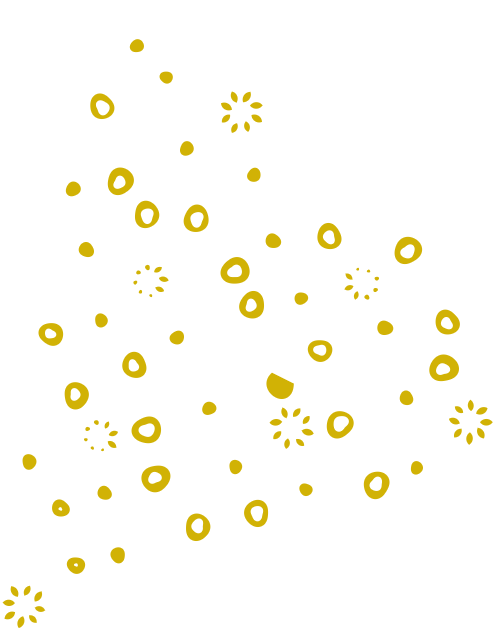
Reproduce this pattern procedurally as a Shadertoy shader.

```glsl
// Hand-drawn mustard rings, dots and petal rosettes scattered over a white kite shape.

const vec3 PAPER = vec3(1.0);
const vec3 MUSTARD = vec3(0.82, 0.70, 0.02);

// All lengths are fractions of the canvas height.
const float CELL = 0.096;          // spacing of the motifs
const float JITTER = 0.46;         // wander inside a cell
const float GRID_ANGLE = 0.35;     // tilt of the scatter grid
const float RING_RADIUS = 0.0205;
const float SMALL_RING_RADIUS = 0.0135;
const float SMALL_RING_SHARE = 0.16;
const float DOT_RADIUS = 0.0108;
const float CHIP_RADIUS = 0.0225;
const vec2 CHIP_CELL = vec2(5.0, 2.0);
const float PETALS = 8.0;
const float ROSETTE_RADIUS = 0.0255;
const vec2 PETAL_SIZE = vec2(0.0048, 0.0092); // half width, half length
const float TAU = 6.2831853;

mat2 rotation(float a) {
    float c = cos(a), s = sin(a);
    return mat2(c, s, -s, c);
}

vec4 hash4(vec2 p) {
    vec4 q = fract(p.xyxy * vec4(0.1031, 0.1030, 0.0973, 0.1099));
    q += dot(q, q.wzxy + 33.33);
    return fract((q.xxyz + q.yzzw) * q.zywx);
}

// Circle with a wobbly outline
float pebble(vec2 p, float radius, float wobble, vec2 seed) {
    float a = atan(p.y, p.x);
    float bump = cos(2.0 * a + TAU * seed.x) + 0.7 * cos(3.0 * a + TAU * seed.y);
    return length(p) - radius * (1.0 + wobble * bump);
}

// Pointed leaf along the y axis, made of two arcs
float leaf(vec2 p, vec2 halfSize) {
    float arc = dot(halfSize, halfSize) / (2.0 * halfSize.x);
    return length(vec2(abs(p.x) + arc - halfSize.x, p.y)) - arc;
}

float ring(vec2 p, vec4 seed) {
    bool small = seed.x < SMALL_RING_SHARE;
    float radius = small ? SMALL_RING_RADIUS : RING_RADIUS * mix(0.87, 1.08, seed.y);
    float hole = radius * (small ? 0.2 : mix(0.43, 0.58, seed.z));
    vec2 shift = (seed.zw - 0.5) * radius * 0.2;
    float outer = pebble(p, radius, 0.06, seed.yw);
    float inner = pebble(p - shift, hole, 0.12, seed.yz);
    return max(outer, -inner);
}

// Solid pebble with a straight cut at the upper right
float chip(vec2 p, vec4 seed) {
    float cut = dot(p, normalize(vec2(0.5, 1.0))) - 0.42 * CHIP_RADIUS;
    return max(pebble(p, CHIP_RADIUS, 0.05, seed.xy), cut);
}

// Ring of leaves; the sparse kind shrinks into round specks
float rosette(vec2 p, vec4 seed) {
    bool sparse = seed.x < 0.5;
    p *= rotation(TAU * seed.y);
    float sector = TAU / PETALS;
    float id = floor(atan(p.y, p.x) / sector + 0.5);
    p *= rotation(id * sector);
    id = mod(id, PETALS);
    vec4 r = hash4(vec2(id, floor(seed.z * 97.0)));

    float radius = ROSETTE_RADIUS * (sparse ? 0.88 : 1.0);
    vec2 q = p - vec2(radius * mix(0.94, 1.06, r.x), 0.0);
    q *= rotation((r.y - 0.5) * 0.8);
    float scale = mix(0.85, 1.08, r.z);
    if (!sparse) return leaf(q.yx, PETAL_SIZE * scale);
    scale *= mix(0.85, 0.4, id / (PETALS - 1.0));
    return id < 3.0 ? leaf(q.yx, PETAL_SIZE * scale)
                    : pebble(q, PETAL_SIZE.x * scale * 1.15, 0.08, r.zw);
}

// Kite-shaped area that holds the motifs
bool insideKite(vec2 p) {
    float drop = 1.0 - p.y;
    return drop > 0.015
        && p.x > max(0.165 - 0.22 * drop, 0.01)
        && p.x < min(0.17 + 1.25 * drop, 0.56 + 0.28 * drop)
        && drop < 0.975 - 0.31 * p.x;
}

float motif(vec2 p, vec2 cell, vec4 seed) {
    if (cell == CHIP_CELL) return chip(p, seed);
    float kind = mod(cell.x + 3.0 * cell.y, 8.0);
    if (kind < 0.5) return rosette(p, seed);
    bool isDot = kind == 2.0 || kind == 5.0 || kind == 7.0;
    return isDot ? pebble(p, DOT_RADIUS * mix(0.9, 1.1, seed.x), 0.06, seed.yz)
                 : ring(p, seed);
}

void mainImage(out vec4 fragColor, in vec2 fragCoord) {
    vec2 p = fragCoord / iResolution.y;
    mat2 tilt = rotation(GRID_ANGLE);
    vec2 home = floor(p * tilt / CELL);

    // Nearest motif among the neighbouring cells
    float d = 1.0;
    for (int j = -1; j <= 1; j++) {
        for (int i = -1; i <= 1; i++) {
            vec2 cell = home + vec2(i, j);
            vec2 offset = 0.5 + (hash4(cell + 41.0).xy - 0.5) * JITTER;
            vec2 center = tilt * ((cell + offset) * CELL);
            if (insideKite(center)) d = min(d, motif(p - center, cell, hash4(cell + 17.0)));
        }
    }

    float ink = clamp(0.5 - d * iResolution.y, 0.0, 1.0);
    fragColor = vec4(mix(PAPER, MUSTARD, ink), 1.0);
}
```
